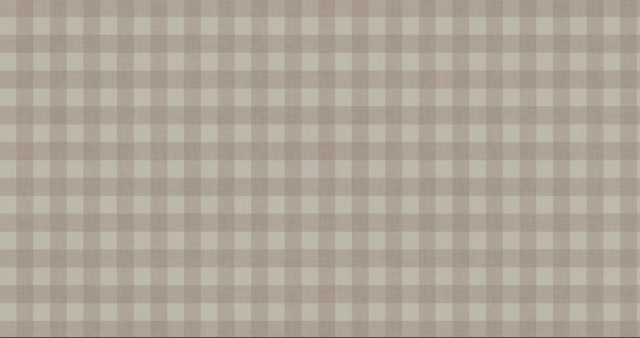
Reproduce this pattern procedurally as a Shadertoy shader.

```glsl
// Woven gingham: pale ground crossed by taupe stripes in both directions.
// Each stripe is a periodic band; overlaps darken twice, and stretched value
// noise adds thread slubs, fine grain and slight unevenness between checks.

#define REPEATS vec2(19.08, 9.45)      // checks across and down
#define PHASE vec2(0.010, -0.477)      // start of the first pale band
#define PALE_WIDTH vec2(0.498, 0.494)  // pale share of each repeat
#define PALE vec3(0.737, 0.721, 0.668)
#define HALF_TONE vec3(0.682, 0.647, 0.592)
#define DEEP vec3(0.648, 0.599, 0.548)
#define EDGE_SOFT 0.0010               // stripe edge blur, canvas heights
#define SLUB 0.034                     // strength of thread streaks
#define GRAIN 0.016                    // strength of fine grain
#define CELL_VARIATION 0.010           // tone change between checks
#define HEM 0.0024                     // dark line along the bottom

float hash(vec2 p) {
    return fract(sin(dot(p, vec2(127.1, 311.7))) * 43758.5453);
}

float valueNoise(vec2 p) {
    vec2 i = floor(p), f = fract(p);
    f = f * f * (3.0 - 2.0 * f);
    return mix(mix(hash(i), hash(i + vec2(1, 0)), f.x),
               mix(hash(i + vec2(0, 1)), hash(i + vec2(1, 1)), f.x), f.y);
}

// Coverage of the coloured stripes on each axis: 0 in pale bands, 1 in stripes
vec2 stripes(vec2 cell, vec2 blur) {
    vec2 fromPaleCentre = abs(fract(cell - 0.5 * PALE_WIDTH + 0.5) - 0.5);
    return smoothstep(-blur, blur, fromPaleCentre - 0.5 * PALE_WIDTH);
}

// Threads running along and across the cloth, centred on zero
float threads(vec2 p) {
    float warp = valueNoise(p * vec2(230.0, 28.0));
    float weft = valueNoise(p * vec2(28.0, 230.0) + 71.0);
    return 0.5 * (warp + weft) - 0.5;
}

void mainImage(out vec4 fragColor, in vec2 fragCoord) {
    vec2 uv = fragCoord / iResolution.xy;
    vec2 p = fragCoord / iResolution.y;
    float pixel = 1.0 / iResolution.y;

    // Check coordinates, counted from the upper left
    vec2 cell = vec2(uv.x, 1.0 - uv.y) * REPEATS + PHASE;
    vec2 cellsPerUnit = REPEATS * vec2(iResolution.y / iResolution.x, 1.0);
    vec2 band = stripes(cell, cellsPerUnit * (EDGE_SOFT + 0.5 * pixel));

    // Dyed stripes: one layer gives the half tone, two give the deep tone
    vec3 col = mix(mix(PALE, HALF_TONE, band.x),
                   mix(HALF_TONE, DEEP, band.x), band.y);

    // Cloth texture is fainter in the pale squares
    float dye = 0.5 * (band.x + band.y);
    float texture_ = SLUB * threads(p) + GRAIN * (valueNoise(p * 270.0) - 0.5);
    col += texture_ * mix(0.6, 1.15, dye);

    // Broad unevenness and a small tone change per repeat
    col += CELL_VARIATION * (valueNoise(p * 5.0 + 13.0) - 0.5);
    col += 0.5 * CELL_VARIATION * (hash(floor(cell)) - 0.5);

    // Thin shaded hem
    float hem = 1.0 - smoothstep(HEM - 0.5 * pixel, HEM + 0.5 * pixel, p.y);
    col = mix(col, vec3(0.27, 0.25, 0.22), hem);

    fragColor = vec4(clamp(col, 0.0, 1.0), 1.0);
}
```
